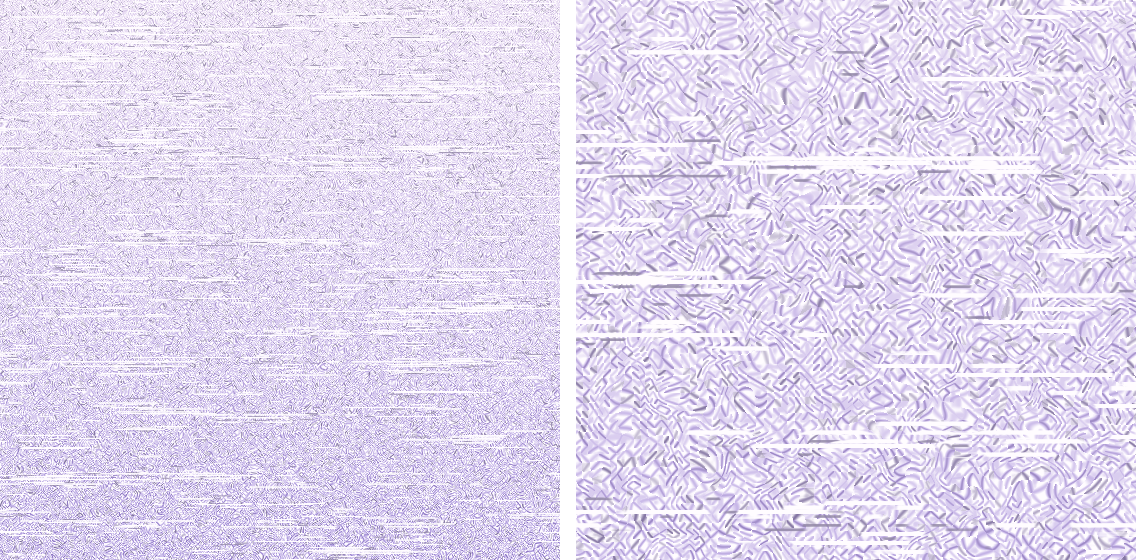
Left, the full canvas; right, a detail of the centre.
Write a Shadertoy shader that draws this texture.

```glsl
// Pale lavender woven paper: a ragged maze of random strokes on white,
// deepening from pinkish at the top to violet at the bottom, crossed by
// thin broken white threads and a few short grey dashes.

const vec3 PAPER      = vec3(1.00, 0.99, 1.00);
const vec3 INK_TOP    = vec3(0.85, 0.78, 0.92);
const vec3 INK_BOTTOM = vec3(0.67, 0.59, 0.87);
const vec3 INK_GREY   = vec3(0.57, 0.53, 0.65);

const float GRAIN_CELLS  = 230.0;  // maze cells across the canvas
const float GRAIN_WARP   = 2.4;    // bending of the maze, in cells
const float WARP_SCALE   = 65.0;
const float STROKE_HALF  = 0.20;   // half width of a stroke, in cells
const float STROKE_SOFT  = 0.20;
const float GREY_SHARE   = 0.14;
const float MOTTLE_SCALE = 310.0;  // faint tint between the strokes
const float MOTTLE       = 0.55;

const float THREAD_ROWS  = 380.0;  // possible thread positions
const float THREAD_LEVEL = 0.79;   // higher gives fewer threads
const float DASH_LEVEL   = 0.90;   // higher gives fewer dashes
const float DASH_ALPHA   = 0.85;

float hash(vec2 p) {
    return fract(sin(dot(p, vec2(127.1, 311.7))) * 43758.5453);
}

float noise(vec2 p) {
    vec2 i = floor(p);
    vec2 f = fract(p);
    f = f * f * (3.0 - 2.0 * f);
    float low  = mix(hash(i), hash(i + vec2(1, 0)), f.x);
    float high = mix(hash(i + vec2(0, 1)), hash(i + vec2(1, 1)), f.x);
    return mix(low, high, f.y);
}

// Coverage of one random diagonal stroke per cell, with uneven inking.
float mazeStroke(vec2 cell, vec2 f, float pixel) {
    if (hash(cell) < 0.5) f.x = 1.0 - f.x;
    float d = abs(f.x - f.y) * 0.7071;
    float soft = max(STROKE_SOFT, 0.35 * pixel);
    float cover = 1.0 - smoothstep(STROKE_HALF - soft, STROKE_HALF + soft, d);
    return cover * mix(0.5, 1.2, hash(cell + 17.3));
}

// Noise along one row, long runs broken by short ones.
float rowRuns(float x, float row, float longScale, float shortScale) {
    float shift = 50.0 * hash(vec2(row, 3.7));
    return 0.6 * noise(vec2(x * longScale + shift, row))
         + 0.3 * noise(vec2(x * shortScale + shift, row + 500.0));
}

void mainImage(out vec4 fragColor, in vec2 fragCoord) {
    vec2 uv = fragCoord / iResolution.y;
    float pixel = 1.0 / iResolution.y;

    // Maze grain, bent until its grid dissolves
    vec2 bend = vec2(noise(uv * WARP_SCALE), noise(uv * WARP_SCALE + 91.0));
    vec2 grid = uv * GRAIN_CELLS + GRAIN_WARP * bend;
    vec2 cell = floor(grid);
    float stroke = mazeStroke(cell, fract(grid), pixel * GRAIN_CELLS);

    // Faint mottling fills part of the gaps
    float mottle = MOTTLE * smoothstep(0.4, 0.9, noise(uv * MOTTLE_SCALE + 31.0));
    stroke = max(stroke, mottle);

    // Ink tint from bottom to top; heavy strokes and some grains turn grey
    vec3 ink = mix(INK_BOTTOM, INK_TOP, clamp(uv.y, 0.0, 1.0));
    float grey = 0.75 * step(hash(cell + 41.9), GREY_SHARE);
    grey = max(grey, 0.3 * smoothstep(0.75, 1.15, stroke));
    ink = mix(ink, INK_GREY, grey);
    vec3 color = mix(PAPER, ink, stroke * mix(1.1, 0.95, uv.y));

    // Thread rows thicken into small flat slubs
    float rowPos = uv.y * THREAD_ROWS;
    float row = floor(rowPos);
    float offCentre = abs(fract(rowPos) - 0.5);
    float rowPixel = pixel * THREAD_ROWS;
    float slub = noise(uv * vec2(8.0, 60.0) + 7.0);
    slub *= 0.35 * slub;

    // White threads
    float runs = rowRuns(uv.x, row, 6.0, 45.0) + slub;
    float thread = smoothstep(THREAD_LEVEL - 0.015, THREAD_LEVEL + 0.015, runs);
    thread *= clamp((0.5 - offCentre) / rowPixel + 0.5, 0.0, 1.0);
    color = mix(color, PAPER, thread);

    // Short grey dashes, thinner than the threads
    float marks = rowRuns(uv.x, row + 900.0, 30.0, 80.0) + slub;
    float dash = smoothstep(DASH_LEVEL - 0.02, DASH_LEVEL + 0.02, marks);
    dash *= clamp((0.3 - offCentre) / rowPixel + 0.5, 0.0, 1.0);
    color = mix(color, INK_GREY, DASH_ALPHA * dash * (1.0 - thread));

    fragColor = vec4(clamp(color, 0.0, 1.0), 1.0);
}
```
